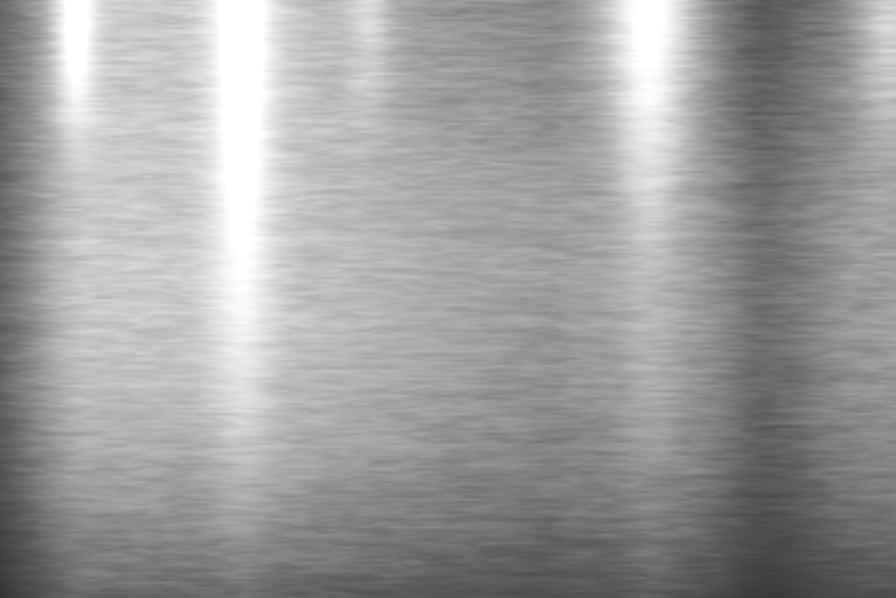
A WebGL 1 fragment shader for this texture:

```glsl
precision highp float;
// Brushed steel sheet lit from above: a soft horizontal shading profile,
// vertical light streaks that fade downwards, and a fine horizontal grain
// made of stretched value noise with a random shift in each row.

#define GRAIN_AMOUNT 0.15
#define GRAIN_ROWS 235.0
#define GRAIN_CELLS 24.0
#define PLATE_LIGHT 0.79
#define EDGE_DARK 0.36
#define SHADOW_X 0.852
#define SHADOW_DEPTH 0.19
#define FLOOR_DARK 0.50
#define FLOOR_HEIGHT 0.55

uniform vec2 u_resolution;

float hash(vec2 p) {
  vec3 q = fract(vec3(p.xyx) * 0.1031);
  q += dot(q, q.yzx + 33.33);
  return fract((q.x + q.y) * q.z);
}

// Smooth noise along one row, with its cells shifted at random
float rowNoise(float x, float row) {
  x += hash(vec2(row, 71.0)) * 19.0;
  float cell = floor(x);
  float t = smoothstep(0.0, 1.0, x - cell);
  return mix(hash(vec2(cell, row)), hash(vec2(cell + 1.0, row)), t);
}

float streakNoise(vec2 p) {
  float row = floor(p.y);
  float t = smoothstep(0.0, 1.0, p.y - row);
  return mix(rowNoise(p.x, row), rowNoise(p.x, row + 1.0), t) - 0.5;
}

// Three layers of scratches: long and broad to short and fine
float brushedGrain(vec2 p) {
  float sum = 0.0;
  float weight = 0.30;
  vec2 scale = vec2(GRAIN_CELLS * 0.35, GRAIN_ROWS * 0.42);
  for (int i = 0; i < 3; i++) {
    sum += weight * streakNoise(p * scale + float(i) * 37.0);
    scale *= vec2(2.1, 1.55);
    weight *= 1.15;
  }
  return sum;
}

float bell(float x, float center, float width) {
  float d = (x - center) / width;
  return exp(-d * d);
}

// Broad light and dark zones of the sheet
float plateShade(vec2 uv) {
  float shade = mix(EDGE_DARK, PLATE_LIGHT, smoothstep(-0.025, 0.10, uv.x));
  shade -= 0.16 * smoothstep(0.25, 0.60, uv.x);
  shade -= 0.07 * smoothstep(0.60, 1.0, uv.y) * smoothstep(0.36, 0.50, uv.x);
  shade -= 0.02 * bell(uv.x, 0.61, 0.025);
  float shadowWidth = uv.x < SHADOW_X ? 0.052 : 0.075;
  shade -= SHADOW_DEPTH * bell(uv.x, SHADOW_X, shadowWidth);
  float falloff = clamp(1.0 - uv.y / FLOOR_HEIGHT, 0.0, 1.0);
  return shade * (1.0 - FLOOR_DARK * falloff * falloff);
}

// Reflected lamps, strongest at the upper edge
float highlights(vec2 uv) {
  float top = smoothstep(0.50, 1.0, uv.y);
  float upper = smoothstep(0.70, 1.0, uv.y);
  float body = smoothstep(-0.1, 0.75, uv.y);
  float glow = 0.30 * smoothstep(0.66, 0.96, uv.y) * bell(uv.x, 0.083, 0.024);
  glow += (0.03 + 0.20 * body + 0.10 * top) * bell(uv.x, 0.270, 0.036);
  glow += 0.15 * upper * bell(uv.x, 0.413, 0.024);
  float lampWidth = mix(0.034, 0.052, top);
  glow += (0.035 + 0.08 * body + 0.36 * top) * bell(uv.x, 0.724, lampWidth);
  glow += 0.27 * smoothstep(0.62, 1.0, uv.y) * bell(uv.x, 0.992, 0.036);
  return glow;
}

void main() {
  vec2 uv = gl_FragCoord.xy / u_resolution;
  vec2 p = gl_FragCoord.xy / u_resolution.y;

  float light = plateShade(uv) + highlights(uv);

  // Grain is strongest in the middle tones and drowned by bright light
  float visible = smoothstep(0.1, 0.5, light) * (1.0 - 0.75 * smoothstep(0.8, 1.05, light));
  light += GRAIN_AMOUNT * visible * brushedGrain(p);

  gl_FragColor = vec4(vec3(clamp(light, 0.0, 1.0)), 1.0);
}
```
